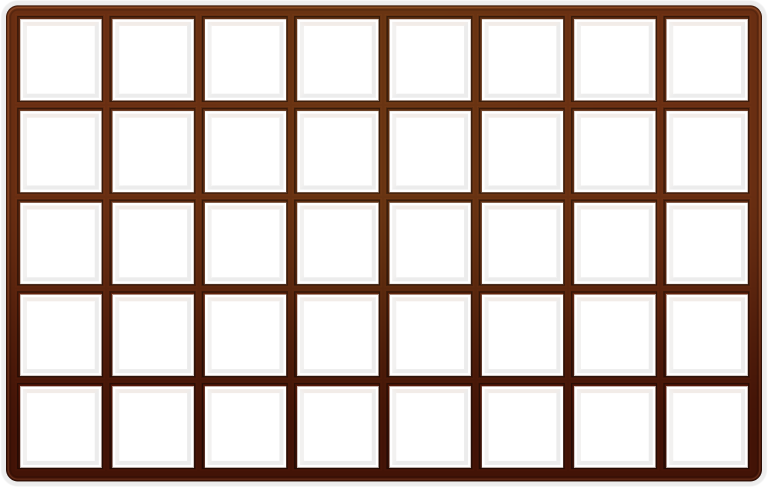
Write a WebGL 1 fragment shader that draws this pattern.

```glsl
precision highp float;

// A rounded dark-wood frame holding 8 x 5 square white panes.
// Folded cell coordinates feed box distances; strokes of those distances
// cut the grooves and rims, and a vertical gradient stains the wood.

uniform vec2 u_resolution;

// The canvas is 512 units wide; pixelSize is one pixel in those units.
float pixelSize;

float roundedBox(vec2 p, vec2 halfSize, float radius) {
  vec2 d = abs(p) - halfSize + radius;
  return length(max(d, 0.0)) + min(max(d.x, d.y), 0.0) - radius;
}

float squareBox(vec2 p, float halfSize) {
  return max(abs(p.x), abs(p.y)) - halfSize;
}

float fill(float d) {
  return clamp(0.5 - d / pixelSize, 0.0, 1.0);
}

float stroke(float d, float width) {
  return fill(abs(d) - 0.5 * width);
}

// Warm at the top, deep red-brown at the bottom, more golden mid-width
vec3 woodColor(vec2 p) {
  vec3 wood = mix(vec3(0.26, 0.075, 0.025), vec3(0.41, 0.18, 0.07),
                  smoothstep(-135.0, 50.0, p.y));
  float glow = exp(-p.x * p.x / 14000.0) * smoothstep(-150.0, 20.0, p.y);
  return wood + vec3(0.0, 0.025, 0.0) * glow;
}

// White pane with an inset grey band, darker on the right and bottom
vec3 paneColor(vec2 q) {
  float band = fill(squareBox(q, 25.3)) * (1.0 - fill(squareBox(q, 22.6)));
  vec3 lit = mix(vec3(0.95, 0.945, 0.94), vec3(0.95, 0.925, 0.91),
                 smoothstep(-3.0, 3.0, q.x + q.y));
  vec3 bandColor = mix(lit, vec3(0.925), smoothstep(-3.0, 3.0, q.x - q.y));
  return mix(vec3(1.0), bandColor, band);
}

void main() {
  pixelSize = 512.0 / u_resolution.x;
  vec2 p = (gl_FragCoord.xy - 0.5 * u_resolution) * pixelSize - vec2(0.0, 0.4);

  // Nearest of the 8 x 5 cells, and the position relative to its centre
  vec2 pitch = vec2(61.55, 61.2);
  vec2 cell = clamp(floor(p / pitch + vec2(0.0, 0.5)), vec2(-4.0, -2.0), vec2(3.0, 2.0));
  vec2 q = p - (cell + vec2(0.5, 0.0)) * pitch;

  float frame = roundedBox(p, vec2(252.0, 158.7), 8.0);
  float pane = squareBox(q, 27.0);
  float upper = smoothstep(-20.0, 20.0, q.y - abs(q.x) * 0.5);

  vec3 base = woodColor(p);
  vec3 wood = base;

  // Outer moulding: dark edge, light lip, soft inner shade
  wood = mix(wood, base * 0.72, 0.6 * stroke(frame + 3.0, 1.0));
  wood = mix(wood, base + vec3(0.16, 0.13, 0.09), 0.75 * stroke(frame + 1.5, 0.8));
  wood = mix(wood, base * 0.6, stroke(frame, 1.2));

  // Pane surround: reddish rim inside a groove that is wider at top left
  float groove = squareBox(q - vec2(-0.5, 0.6), 28.2);
  vec3 rim = base * 0.88 + vec3(0.09, 0.01, 0.0) * upper * smoothstep(40.0, -60.0, p.y);
  wood = mix(wood, base * 1.12, 0.5 * stroke(groove - 1.3, 0.8));
  wood = mix(wood, rim, fill(groove));
  wood = mix(wood, base * 0.45, 0.85 * stroke(groove, 0.9));

  // Pale halo around the frame, white beyond it
  vec3 color = mix(vec3(0.93), vec3(1.0), smoothstep(2.5, 4.0, frame));
  color = mix(color, wood, fill(frame));
  color = mix(color, vec3(0.73, 0.66, 0.62), 0.6 * stroke(pane, 0.5));
  color = mix(color, paneColor(q), fill(pane));

  gl_FragColor = vec4(color, 1.0);
}
```
